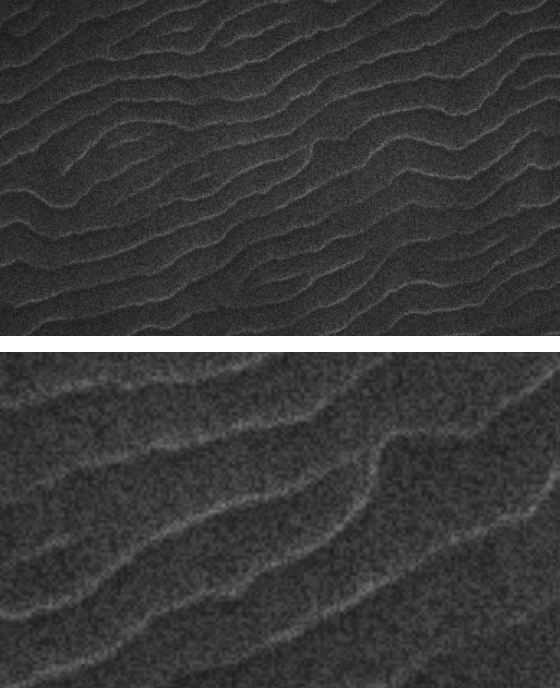
Top: the whole. Bottom: its middle third, enlarged.
A Shadertoy shader for this texture:

```glsl
float hash(vec2 p) {
    vec3 q = fract(vec3(p.xyx) * 0.1031);
    q += dot(q, q.yzx + 33.33);
    return fract((q.x + q.y) * q.z);
}

float noise(vec2 p) {
    vec2 i = floor(p), f = fract(p);
    f = f * f * (3.0 - 2.0 * f);
    return mix(mix(hash(i), hash(i + vec2(1, 0)), f.x),
               mix(hash(i + vec2(0, 1)), hash(i + vec2(1, 1)), f.x), f.y);
}

// Ripple count across the slope, with wandering crests and forks
float ripplePhase(vec2 p) {
    float phase = (p.y - 0.35 * p.x) * 10.8;
    phase += 1.05 * noise(p * vec2(5.0, 3.0) + 7.0);
    phase += 0.38 * noise(p * vec2(14.0, 7.0) + 31.0);
    phase += 0.14 * noise(p * vec2(38.0, 22.0) + 57.0);

    // Each pair of phase vortices starts and ends one extra crest
    for (float i = 0.0; i < 13.0; i++) {
        vec2 start = vec2(1.7 * hash(vec2(i, 3.7)), hash(vec2(i, 19.3))) - vec2(0.1, 0.0);
        vec2 span = vec2(0.32, 0.1) * (0.35 + hash(vec2(i, 41.9)));
        vec2 a = p - start, b = a - span;
        phase += (atan(a.y, a.x) - atan(b.y, b.x)) / 6.28318;
    }
    return phase;
}

void mainImage(out vec4 fragColor, in vec2 fragCoord) {
    vec2 p = fragCoord / iResolution.y;
    vec2 uv = fragCoord / iResolution.xy;
    float phase = ripplePhase(p);
    float side = fract(phase + 0.5) - 0.5;

    // Crest distance in canvas heights, from the seam-free phase gradient
    vec2 wave = vec2(cos(6.28318 * phase), sin(6.28318 * phase));
    vec2 dx = dFdx(wave), dy = dFdy(wave);
    float density = sqrt(dot(dx, dx) + dot(dy, dy)) * iResolution.y / 6.28318;
    float crestDist = side / max(density, 4.0);

    // Broad light, lee shadow and lit back of each ripple
    float relief = 0.55 + 0.6 * noise(p * 4.0 + 83.0);
    float tone = 0.199 + 0.014 * (noise(p * vec2(22.0, 4.0)) - 0.5);
    tone += 0.022 * (noise(p * 7.0 + 11.0) - 0.5);
    tone -= 0.032 * relief * exp(-pow(abs(side + 0.14), 2.0) / 0.02);
    tone += 0.014 * relief * exp(-pow(abs(side - 0.13), 2.0) / 0.03);

    // Thin bright crest with a soft halo, fading where ripples crowd
    float strength = smoothstep(0.1, 0.7, noise(p * vec2(8.0, 11.0) + 23.0));
    strength = (0.3 + 0.7 * strength) * (1.0 - 0.7 * smoothstep(13.0, 26.0, density));
    float line = exp(-pow(abs(crestDist) / 0.0048, 2.0));
    float halo = exp(-pow(abs(crestDist - 0.004) / 0.011, 2.0));
    tone += strength * (0.105 * line + 0.03 * halo);

    // Sand grain and vignette
    vec2 grainPos = p * 308.0 - 0.5;
    float grain = 0.5 * (noise(grainPos) - 0.5) + 0.32 * (noise(grainPos * 0.57 + 91.0) - 0.5);
    vec2 edge = uv - vec2(0.57, 0.47);
    float vignette = 1.05 - 0.5 * dot(edge, edge);

    fragColor = vec4(vec3(tone * vignette * (1.0 + grain)), 1.0);
}
```
